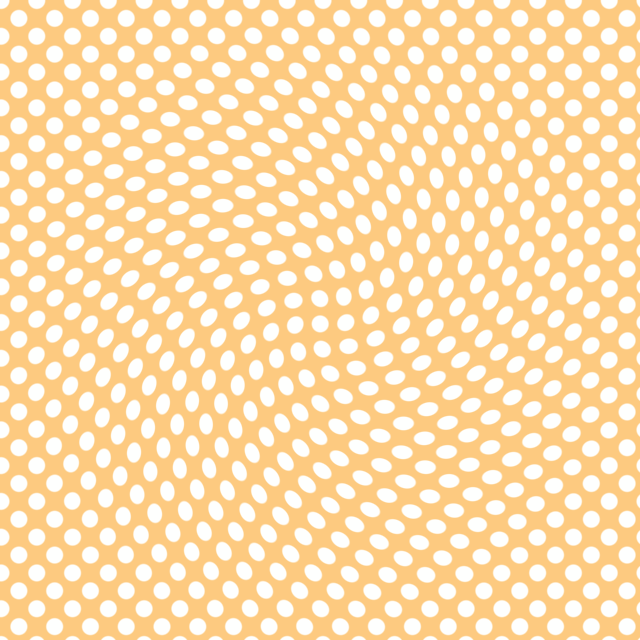
Write a WebGL 2 fragment shader that draws this pattern.

```glsl
#version 300 es
precision highp float;
// White polka dots on a diagonal lattice over warm apricot, twirled about the centre.

uniform vec2 u_resolution;
out vec4 fragColor;

// Rotates p by an angle that fades quadratically to zero at the given radius.
vec2 twirl(vec2 p, float angle, float radius) {
    float falloff = max(1.0 - length(p) / radius, 0.0);
    float a = angle * falloff * falloff;
    float c = cos(a), s = sin(a);
    return vec2(c * p.x - s * p.y, s * p.x + c * p.y);
}

// Signed distance to the nearest dot of a square lattice turned by 45 degrees.
float dotLattice(vec2 p, float spacing, float radius) {
    vec2 diagonal = vec2(p.x + p.y, p.x - p.y) * inversesqrt(2.0) / spacing;
    vec2 cell = fract(diagonal + 0.5) - 0.5;
    return length(cell) * spacing - radius;
}

void main() {
    float side = min(u_resolution.x, u_resolution.y);
    vec2 p = (gl_FragCoord.xy - 0.5 * u_resolution) / side;

    // The lattice sits slightly off the twirl centre.
    vec2 warped = twirl(p, 0.88, 0.5) - vec2(0.0047, -0.0039);
    float d = dotLattice(warped, 0.03953, 0.0132);

    // Soft edge about one pixel to either side.
    float coverage = 1.0 - smoothstep(-1.0, 1.0, d * side);
    vec3 apricot = vec3(0.992, 0.793, 0.502);
    vec3 white = vec3(0.998, 1.0, 0.995);
    fragColor = vec4(mix(apricot, white, coverage), 1.0);
}
```
